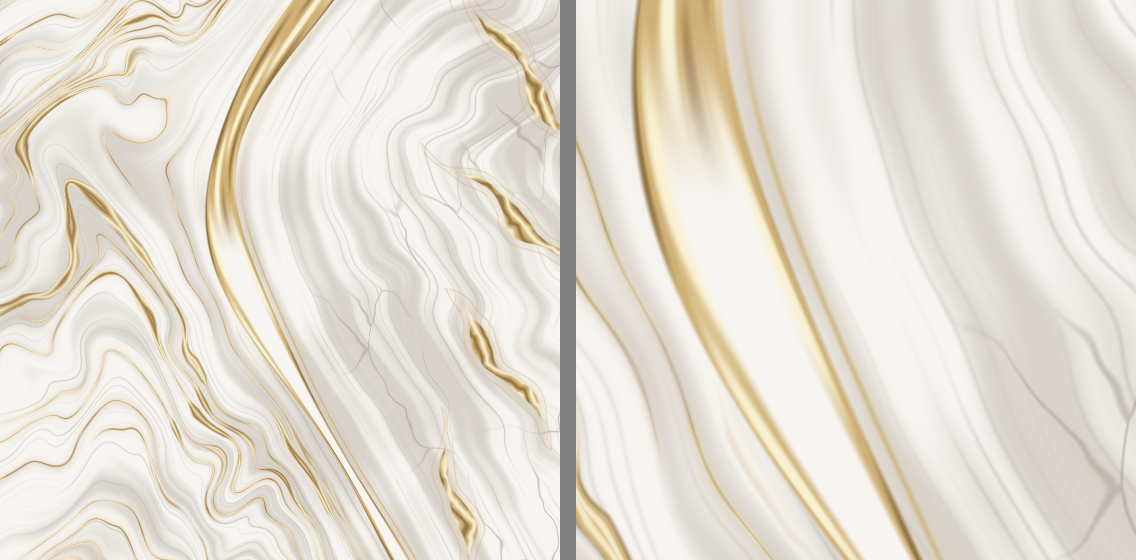
Left, the full canvas; right, a detail of the centre.
Reproduce this texture procedurally as a Shadertoy shader.

```glsl
// White marble with folded strata, gold threads and one broad gold ribbon.
// Level lines of a sine-warped field make the strata; cellular noise makes the
// fine cracks; tapered, wavy strips make the gold flakes on the right.

const vec3 WHITE = vec3(0.968, 0.96, 0.945);
const vec3 GREY = vec3(0.845, 0.825, 0.795);
const vec3 LINE_GREY = vec3(0.66, 0.63, 0.59);
const vec3 TAN = vec3(0.86, 0.80, 0.69);
const vec3 GOLD_DARK = vec3(0.57, 0.45, 0.26);
const vec3 GOLD_MID = vec3(0.81, 0.69, 0.46);
const vec3 GOLD_LIGHT = vec3(0.975, 0.945, 0.82);
const float STRATA_DENSITY = 72.0;
const float THREAD_DENSITY = 28.0;
const float FOLD_SIZE = 0.052;
const float SOFTNESS = 0.0021;
const mat2 TURN = mat2(0.8, 0.6, -0.6, 0.8);

float hash(float n) { return fract(sin(n * 91.3 + 4.1) * 4375.5); }

vec2 hash2(vec2 c) {
    return fract(sin(vec2(dot(c, vec2(127.1, 311.7)), dot(c, vec2(269.5, 183.3)))) * 4375.5);
}

// Layered sines, about -1 to 1
float waves(vec2 p) {
    float sum = 0.0, amp = 0.5;
    for (int i = 0; i < 4; i++) {
        sum += amp * sin(p.x + sin(p.y * 1.1)) * cos(p.y + sin(p.x));
        p = TURN * p * 1.7 + 1.9;
        amp *= 0.55;
    }
    return sum;
}

// Gap between the two nearest cell centres; zero on cell borders
float cellGap(vec2 p) {
    vec2 cell = floor(p);
    float near = 9.0, next = 9.0;
    for (int y = -1; y <= 1; y++)
        for (int x = -1; x <= 1; x++) {
            vec2 c = cell + vec2(x, y);
            float d = length(c + hash2(c) - p);
            next = min(next, max(near, d));
            near = min(near, d);
        }
    return next - near;
}

float ribbonX(float y) {
    float t = 1.0 - y;
    return 0.56 + 0.155 * t - 0.21 * sin(3.1416 * t) - 0.04 * sin(6.2832 * t);
}

// Field whose level lines are the marble layers
float strata(vec2 p) {
    float s = p.x - ribbonX(p.y);
    float fold = 0.08 + 0.9 * smoothstep(0.03, 0.25, -s)
               + (0.25 + 0.6 * p.y) * smoothstep(0.08, 0.4, s);
    float amp = FOLD_SIZE * fold, freq = 9.0;
    for (int i = 0; i < 5; i++) {
        p += amp * sin(freq * p.yx + vec2(1.7, 4.2) * float(i + 1));
        amp /= 1.5;
        freq *= 1.6;
    }
    s = p.x - ribbonX(p.y);
    float diagonal = dot(p, vec2(-0.55, 0.83)) - 0.5;
    return mix(s, diagonal, 0.9 * smoothstep(0.02, 0.42, -s));
}

float stroke(float d, float halfWidth, float soft) {
    return 1.0 - smoothstep(halfWidth - soft, halfWidth + soft, d);
}

vec3 metal(float t) {
    vec3 low = mix(GOLD_DARK, GOLD_MID, smoothstep(0.0, 0.45, t));
    return mix(low, GOLD_LIGHT, smoothstep(0.5, 1.0, t));
}

void mainImage(out vec4 fragColor, in vec2 fragCoord) {
    float px = 1.0 / iResolution.y, soft = max(px, SOFTNESS);
    vec2 p = fragCoord * px;
    float t = 1.0 - p.y, s = p.x - ribbonX(p.y);

    // Central differences keep thin lines even
    float field = strata(p);
    vec2 e = vec2(0.0015, 0.0);
    vec2 rise = vec2(strata(p + e) - strata(p - e), strata(p + e.yx) - strata(p - e.yx));
    float slope = max(length(rise) / (2.0 * e.x), 0.25);

    // White and grey layers with soft borders
    float shade = 0.27 + 0.48 * waves(p * 5.0 + 2.0) + 0.17 * sin(field * 55.0)
                + 0.09 * sin(field * 170.0) + 0.3 * exp(-abs(s) / 0.05) * step(s, 0.0);
    vec3 col = mix(WHITE, GREY, smoothstep(0.14, 0.62, shade));

    // Thin grey strata lines
    float level = field * STRATA_DENSITY, id = round(level);
    float d = abs(level - id) / (STRATA_DENSITY * slope);
    float visible = hash(id) * smoothstep(-0.3, 0.4, waves(p * 6.0 + id));
    col = mix(col, LINE_GREY, 0.6 * visible * stroke(d, 0.0008, soft));

    // Fine cracks on the right
    vec2 grain = vec2(dot(p, vec2(0.9, 0.45)) * 11.0, dot(p, vec2(-0.45, 0.9)) * 4.5);
    grain += 0.3 * vec2(waves(p * 17.0), waves(p * 15.0 + 5.0));
    float crack = 1.0 - smoothstep(0.0, 0.045, cellGap(grain));
    crack *= smoothstep(0.08, 0.16, s) * smoothstep(-0.2, 0.3, waves(p * 8.0 + 3.0));
    col = mix(col, LINE_GREY, 0.55 * crack);

    // Gold threads that swell into pools on the left
    level = field * THREAD_DENSITY;
    id = round(level);
    float spacing = 1.0 / (THREAD_DENSITY * slope);
    d = abs(level - id) * spacing;
    float swell = smoothstep(0.1, 0.6, waves(p * 8.0 + id * 4.7));
    float width = min(0.0012 + 0.013 * swell, 0.36 * spacing);
    visible = step(0.22, hash(id + 7.0)) * smoothstep(0.03, 0.08, -s)
            * smoothstep(-0.4, 0.05, waves(p * 6.0 + id * 2.3));
    float sheen = 0.5 + 0.4 * sin(d / max(width, 0.005) * 4.0 + 5.0 * waves(p * 14.0));
    col = mix(col, TAN, 0.5 * visible * exp(-d / 0.005));
    col = mix(col, metal(sheen), 0.9 * visible * stroke(d, width, soft));

    // Crinkled gold flakes down the right side
    for (int i = 0; i < 4; i++) {
        float k = float(i);
        vec2 r = p - vec2(0.95 - 0.015 * k * k, 0.85 - 0.25 * k);
        vec2 dir = normalize(vec2(0.7 + 0.5 * sin(1.5708 * k), -1.0));
        float along = dot(r, dir), reach = along / (0.16 - 0.02 * k);
        float across = dot(r, vec2(-dir.y, dir.x)) + 0.012 * sin(along * 30.0 + k)
                     + 0.006 * waves(p * 25.0);
        float taper = (1.0 - reach * reach) * (0.65 + 0.35 * sin(along * 45.0 + 2.0 * k));
        float edge = abs(across) - 0.021 * taper;
        sheen = 0.5 + 0.42 * sin(across * 260.0 + 5.0 * waves(p * 30.0));
        col = mix(col, TAN, 0.5 * exp(-max(edge, 0.0) / 0.007));
        col = mix(col, GOLD_MID, 0.5 * stroke(abs(edge - 0.013), 0.0009, soft));
        col = mix(col, metal(sheen), stroke(edge, 0.0, soft));
    }

    // Broad ribbon: solid above, white core with gold rims below
    float ribbon = 0.029 + 0.008 * cos(12.566 * t) - 0.02 * smoothstep(0.6, 0.95, t);
    float q = s / ribbon;
    sheen = 0.58 + 0.3 * sin(q * 4.5 + t * 9.0) + 0.2 * sin(q * 10.0 - t * 25.0)
          - 0.35 * smoothstep(0.8, 1.0, abs(q));
    float core = smoothstep(0.34, 0.46, t) * (1.0 - smoothstep(0.5, 0.75, abs(q - 0.1)));
    vec3 ribbonColor = mix(metal(sheen), WHITE, core);
    float rim = abs(s - ribbon - 0.011);
    col = mix(col, TAN, 0.4 * exp(-rim / 0.006));
    col = mix(col, GOLD_MID, 0.8 * smoothstep(0.3, 0.45, t) * stroke(rim, 0.0014, soft));
    col = mix(col, ribbonColor, stroke(abs(s), ribbon, soft));

    fragColor = vec4(col, 1.0);
}
```
